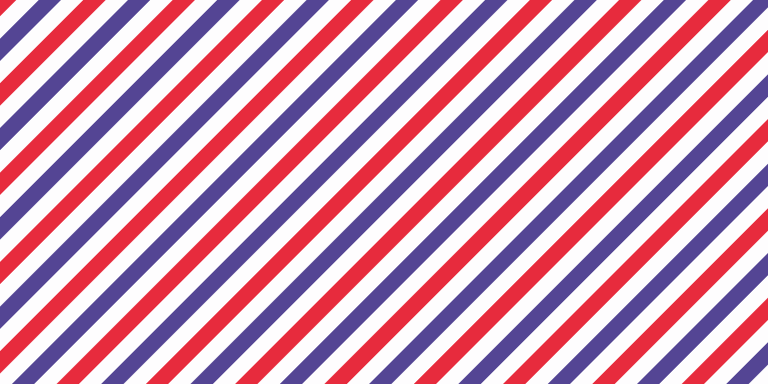
Give the GLSL for this pattern, as a Shadertoy shader.

```glsl
// Diagonal stripes at 45 degrees, alternating red and violet on white.

#define PERIOD       0.23255  // red-to-red spacing along the top edge, in canvas heights
#define RED_CENTER   0.0135   // first red centre, measured from the top left corner
#define STRIPE_SHARE 0.25     // width of one stripe as a share of the period
#define EDGE_PIXELS  1.0      // edge softness across a stripe
#define WHITE  vec3(0.995, 0.993, 0.995)
#define RED    vec3(0.905, 0.170, 0.240)
#define VIOLET vec3(0.328, 0.270, 0.582)

// Coverage of a repeating stripe centred on whole numbers of phase.
float stripe(float phase, float edge) {
    float fromCenter = abs(fract(phase + 0.5) - 0.5);
    return clamp((0.5 * STRIPE_SHARE - fromCenter) / edge + 0.5, 0.0, 1.0);
}

void mainImage(out vec4 fragColor, in vec2 fragCoord) {
    vec2 uv = fragCoord / iResolution.y;

    // Distance along the top edge, constant on lines rising to the right
    float along = uv.x + 1.0 - uv.y;
    float phase = (along - RED_CENTER) / PERIOD;

    // Edge width in phase units; the diagonal stretches it by sqrt(2)
    float edge = EDGE_PIXELS * sqrt(2.0) / (iResolution.y * PERIOD);

    // Violet lies half a period after red
    vec3 color = mix(WHITE, RED, stripe(phase, edge));
    color = mix(color, VIOLET, stripe(phase - 0.5, edge));
    fragColor = vec4(color, 1.0);
}
```
